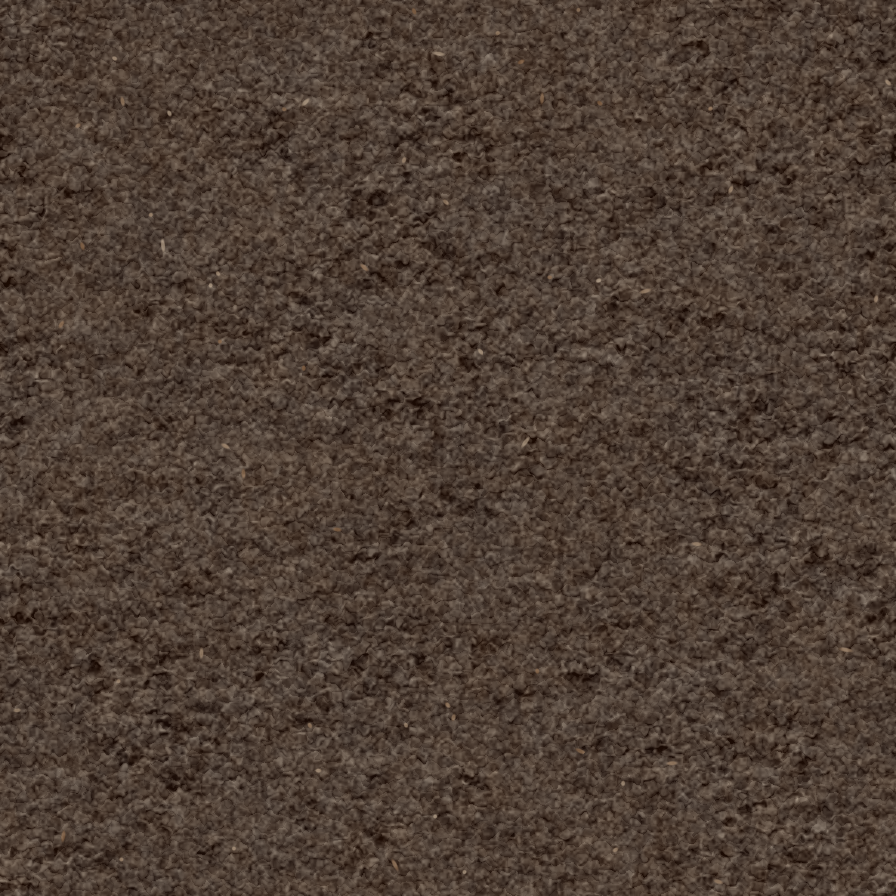
A WebGL 2 fragment shader for this texture:

```glsl
#version 300 es
precision highp float;
// Dark, crumbly garden soil with small clods, pits and pale flecks; tiles seamlessly.
uniform vec2 u_resolution;
out vec4 fragColor;

// Integer hash: three random values per cell and seed.
vec3 hash(vec2 cell, int seed) {
    uvec3 v = uvec3(uvec2(cell), uint(seed)) * 1664525u + 1013904223u;
    v.x += v.y * v.z; v.y += v.z * v.x; v.z += v.x * v.y;
    v ^= v >> 16u;
    v.x += v.y * v.z; v.y += v.z * v.x; v.z += v.x * v.y;
    return vec3(v >> 8u) / 16777216.0;
}

// Value noise that wraps after count cells.
float noise(vec2 p, vec2 count, int seed) {
    vec2 cell = floor(p * count), f = fract(p * count);
    f = f * f * (3.0 - 2.0 * f);
    vec2 a = mod(cell, count), b = mod(cell + 1.0, count);
    return mix(mix(hash(a, seed).x, hash(vec2(b.x, a.y), seed).x, f.x),
               mix(hash(vec2(a.x, b.y), seed).x, hash(b, seed).x, f.x), f.y);
}

// Offset from the nearest scattered grain, in cells, and its random traits.
vec2 nearestGrain(vec2 p, vec2 count, int seed, out vec3 traits) {
    vec2 cell = floor(p * count), f = fract(p * count);
    vec2 nearest = vec2(9.0);
    for (int y = -1; y <= 1; y++) {
        for (int x = -1; x <= 1; x++) {
            vec2 neighbour = vec2(x, y);
            vec2 id = mod(cell + neighbour, count);
            vec2 offset = f - neighbour - hash(id, seed).xy;
            if (dot(offset, offset) < dot(nearest, nearest)) {
                nearest = offset;
                traits = hash(id, seed + 1);
            }
        }
    }
    return nearest;
}

// Lumpy ground, slightly wider than tall.
float height(vec2 p) {
    vec2 count = vec2(26.0, 34.0);
    float sum = 0.0, amplitude = 0.9;
    for (int i = 0; i < 4; i++) {
        sum += amplitude * noise(p, count, 10 + i);
        count *= 2.0;
        amplitude *= 0.76;
    }
    return sum;
}

void main() {
    vec2 uv = gl_FragCoord.xy / u_resolution;
    vec2 warp = vec2(noise(uv, vec2(150.0), 1), noise(uv, vec2(150.0), 2)) - 0.5;
    vec2 p = uv + warp * 0.007;
    vec3 traits;

    // Smooth and crumbly areas, lit from above.
    float patches = 0.4 * noise(uv, vec2(7.0, 9.0), 3) + 0.6 * noise(uv, vec2(17.0, 23.0), 4);
    float rough = smoothstep(0.3, 0.7, patches);
    float relief = height(p) - height(p + vec2(-0.001, 0.0034));
    float fine = noise(uv, vec2(290.0), 5) - 0.5;
    float grit = noise(p, vec2(170.0, 190.0), 15);
    float tone = 0.321 + relief * mix(0.15, 0.27, rough) + fine * 0.17;
    tone += (noise(p, vec2(24.0, 33.0), 6) - 0.5) * 0.035;
    tone += smoothstep(0.6, 0.95, grit) * 0.06;

    // Fine crumbs with dark gaps.
    vec2 d = nearestGrain(p, vec2(150.0, 176.0), 20, traits);
    tone += (traits.x - 0.5) * 0.08 + d.y * 0.04;
    tone -= smoothstep(0.4, 0.8, length(d)) * 0.05;

    // Small pits between the lumps.
    float pit = smoothstep(0.58, 0.85, noise(p, vec2(66.0, 98.0), 7));
    tone -= pit * mix(0.025, 0.1, rough);

    // Scattered clods with a shadow below.
    d = nearestGrain(p, vec2(42.0, 48.0), 30, traits);
    float radius = mix(0.15, 0.38, traits.y * traits.y);
    float present = step(traits.z, 0.12 + 0.3 * rough);
    float clod = present * (1.0 - smoothstep(radius - 0.1, radius, length(d)));
    float shadow = present * (1.0 - smoothstep(0.6, 1.4, length(d + vec2(0.0, 0.5 * radius)) / radius));
    tone -= shadow * (1.0 - clod) * 0.09;
    float clodTone = 0.3 + traits.x * 0.07 + d.y / radius * 0.06 + fine * 0.14 + relief * 0.14;
    tone = mix(tone, clodTone, clod * 0.65);

    // Brown ramp, drifting between reddish and cool grey.
    tone = max(tone, 0.1);
    vec3 colour = vec3(tone, tone - 0.06, tone * 0.93 - 0.079);
    float tint = 0.5 * noise(uv, vec2(13.0, 17.0), 8) + noise(p, vec2(80.0), 9) - 0.75;
    colour += tint * vec3(0.013, -0.001, -0.014);

    // Pale splinters and chips.
    d = nearestGrain(uv, vec2(26.0), 40, traits);
    float angle = traits.x * 3.1416;
    d = mat2(cos(angle), -sin(angle), sin(angle), cos(angle)) * d;
    d.x /= mix(1.0, 3.5, traits.y * traits.y);
    float fleck = step(0.92, traits.z) * (1.0 - smoothstep(0.03, 0.08, length(d)));
    vec3 fleckColour = mix(vec3(0.5, 0.37, 0.26), vec3(0.68, 0.61, 0.53), fract(traits.z * 97.0));
    colour = mix(colour, fleckColour + fine * 0.1, fleck * 0.85);

    fragColor = vec4(clamp(colour, 0.0, 1.0), 1.0);
}
```
